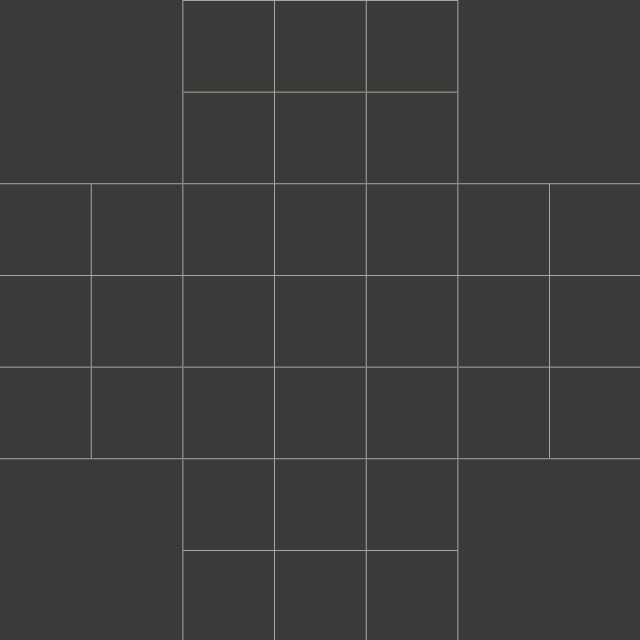
Write a WebGL 1 fragment shader that draws this pattern.

```glsl
precision highp float;

uniform vec2 u_resolution;

const vec3 CHARCOAL = vec3(0.229, 0.229, 0.221);
const vec3 CHALK = vec3(0.745, 0.745, 0.735);
const vec3 GREEN_TINT = vec3(0.210, 0.240, 0.210);

const vec2 GRID_CENTER = vec2(0.5006, 0.4980);
const float CELL_SIZE = 0.14323;
const float LINE_WIDTH = 0.00128;
const float ARM_HALF = 1.5;               // half width of the cross, in cells
const vec2 FLECK_OFFSET = vec2(0.0, 0.4); // from the cell centre, in cells
const vec2 FLECK_RADIUS = vec2(0.05, 0.02);
const float FLECK_STRENGTH = 0.4;

// Share of a pixel covered by a thin line at the given distance.
vec2 lineCoverage(vec2 dist, float pixel) {
  float overlapMax = min(LINE_WIDTH, pixel);
  return clamp(0.5 * (LINE_WIDTH + pixel) - dist, 0.0, overlapMax) / pixel;
}

// Grid lines, kept only inside the two crossing arms.
float crossGrid(vec2 cell, float pixel) {
  vec2 lineIndex = floor(cell) + 0.5;
  vec2 coverage = lineCoverage(abs(cell - lineIndex) * CELL_SIZE, pixel);
  vec2 insideArm = clamp((ARM_HALF - abs(cell)) * CELL_SIZE / pixel + 0.5, 0.0, 1.0);
  vec2 innerLine = step(abs(lineIndex), vec2(ARM_HALF + 0.5));
  coverage *= max(innerLine, insideArm.yx);
  return max(coverage.x, coverage.y);
}

// Faint flecks near the top of each cell in the upper row of the wide arm.
float flecks(vec2 cell) {
  vec2 cellIndex = floor(cell + 0.5);
  vec2 local = (cell - cellIndex - FLECK_OFFSET) / FLECK_RADIUS;
  float upperRow = 1.0 - step(0.5, abs(cellIndex.y - 1.0));
  return upperRow * (1.0 - smoothstep(0.3, 1.0, length(local)));
}

void main() {
  float pixel = 1.0 / min(u_resolution.x, u_resolution.y);
  vec2 uv = (gl_FragCoord.xy - 0.5 * u_resolution) * pixel + 0.5;
  vec2 cell = (uv - GRID_CENTER) / CELL_SIZE;

  vec3 color = mix(CHARCOAL, GREEN_TINT, FLECK_STRENGTH * flecks(cell));
  color = mix(color, CHALK, crossGrid(cell, pixel));
  gl_FragColor = vec4(color, 1.0);
}
```
